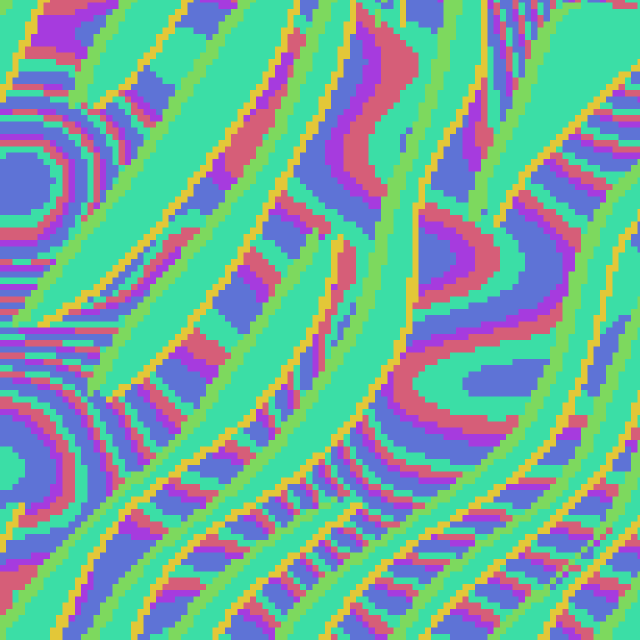
Reproduce this pattern procedurally as a Shadertoy shader.

```glsl
const vec3 TEAL   = vec3(0.23, 0.87, 0.65);
const vec3 BLUE   = vec3(0.37, 0.45, 0.84);
const vec3 GREEN  = vec3(0.49, 0.85, 0.37);
const vec3 RED    = vec3(0.84, 0.37, 0.47);
const vec3 YELLOW = vec3(0.89, 0.78, 0.22);
const vec3 PURPLE = vec3(0.65, 0.23, 0.87);

const float CELLS = 102.4; // mosaic cells per canvas height

float hash(vec2 p) {
    vec3 q = fract(p.xyx * vec3(0.1031, 0.1030, 0.0973));
    q += dot(q, q.yzx + 33.33);
    return fract((q.x + q.y) * q.z);
}

// Smooth value noise, centred on zero
float noise(vec2 p) {
    vec2 i = floor(p), f = p - i;
    f = f * f * f * (f * (f * 6.0 - 15.0) + 10.0);
    return mix(mix(hash(i), hash(i + vec2(1, 0)), f.x),
               mix(hash(i + vec2(0, 1)), hash(i + vec2(1, 1)), f.x), f.y) - 0.5;
}

// Slanted leaves: a warped wave whose height varies, so leaves taper and close
bool insideLeaf(vec2 p) {
    float across = dot(p, vec2(0.82, -0.57));
    float along  = dot(p, vec2(0.57, 0.82));
    float phase = across / 0.145 + 1.7 * noise(p * 2.6 + 7.0);
    float taper = 1.7 * noise(vec2(across * 6.0, along * 3.2) + 31.0);
    return sin(6.2832 * phase) + taper > -0.62;
}

// Four-colour contour stripes that fill the leaves
vec3 stripes(vec2 p) {
    float height = -9.0 * dot(p, vec2(0.35, 1.0)) + 8.0 * noise(p * 3.0 + 53.0);
    float t = fract(height);
    return t < 0.40 ? BLUE : t < 0.62 ? TEAL : t < 0.84 ? RED : PURPLE;
}

vec3 cellColor(vec2 p) {
    if (!insideLeaf(p)) return TEAL;
    // Rims: thin on the upper left, broad on the right
    if (!insideLeaf(p + vec2(-1.2, 0.7) / CELLS)) return YELLOW;
    if (!insideLeaf(p + vec2(2.5, 0.0) / CELLS)) return GREEN;
    return stripes(p);
}

void mainImage(out vec4 fragColor, in vec2 fragCoord) {
    vec3 color = vec3(0.0);
    // Four samples per pixel smooth the cell borders
    for (int k = 0; k < 4; k++) {
        vec2 offset = vec2(k & 1, k >> 1) * 0.5 - 0.25;
        vec2 uv = (fragCoord + offset) / iResolution.y;
        color += cellColor((floor(uv * CELLS) + 0.5) / CELLS);
    }
    fragColor = vec4(color / 4.0, 1.0);
}
```
